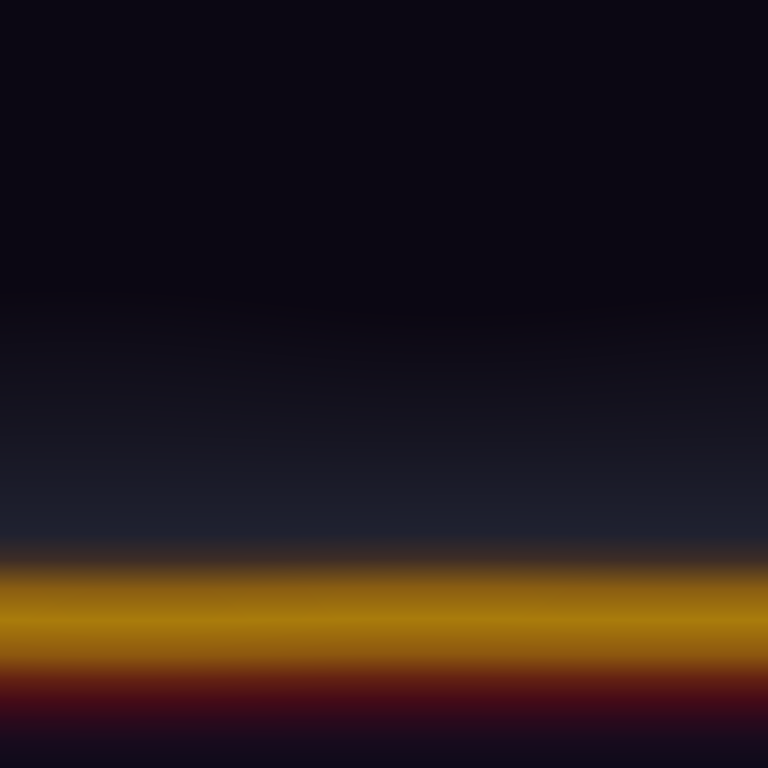
A WebGL 2 fragment shader for this background:

```glsl
#version 300 es
precision highp float;

uniform vec2 u_resolution;
out vec4 fragColor;

const float TAU = 6.2831853;

const vec3 ABYSS   = vec3(0.055, 0.040, 0.100);
const vec3 DUSK    = vec3(0.095, 0.045, 0.115);
const vec3 PLUM    = vec3(0.170, 0.036, 0.110);
const vec3 CRIMSON = vec3(0.275, 0.042, 0.090);
const vec3 RUST    = vec3(0.390, 0.130, 0.072);
const vec3 AMBER   = vec3(0.550, 0.340, 0.060);
const vec3 GOLD    = vec3(0.665, 0.487, 0.045);
const vec3 OCHRE   = vec3(0.540, 0.365, 0.070);
const vec3 UMBER   = vec3(0.240, 0.175, 0.150);
const vec3 SLATE   = vec3(0.122, 0.130, 0.188);
const vec3 INDIGO  = vec3(0.085, 0.080, 0.130);
const vec3 NIGHT   = vec3(0.045, 0.029, 0.074);

// Blend towards the next colour between two heights
vec3 rise(vec3 below, vec3 above, float low, float high, float height) {
    return mix(below, above, clamp((height - low) / (high - low), 0.0, 1.0));
}

// Slow layered sines that bend the bands sideways
float drift(vec2 p) {
    return 0.6 * sin(TAU * p.x + 4.0 * p.y) + 0.4 * sin(TAU * 1.7 * p.x - 9.0 * p.y + 1.0);
}

// Lower glow: dark floor through crimson up to gold
vec3 emberGlow(float height) {
    vec3 color = rise(ABYSS, DUSK, 0.0, 0.036, height);
    color = rise(color, PLUM, 0.036, 0.063, height);
    color = rise(color, CRIMSON, 0.063, 0.089, height);
    color = rise(color, RUST, 0.089, 0.116, height);
    color = rise(color, AMBER, 0.116, 0.147, height);
    return rise(color, GOLD, 0.147, 0.193, height);
}

// Upper fade: gold through slate haze into the night
vec3 skyFade(vec3 color, float height) {
    color = rise(color, OCHRE, 0.193, 0.234, height);
    color = rise(color, UMBER, 0.234, 0.271, height);
    color = rise(color, SLATE, 0.271, 0.305, height);
    color = rise(color, INDIGO, 0.305, 0.440, height);
    return rise(color, NIGHT, 0.440, 0.605, height);
}

void main() {
    vec2 uv = gl_FragCoord.xy / u_resolution;

    // The haze edge sags right of centre; the glow stays almost level
    float haze = smoothstep(0.32, 0.60, uv.y);
    float sag = 0.016 * haze * cos(TAU * (uv.x - 0.08));
    float height = uv.y - sag + 0.0015 * drift(uv);

    vec3 color = skyFade(emberGlow(height), height);
    fragColor = vec4(color, 1.0);
}
```
